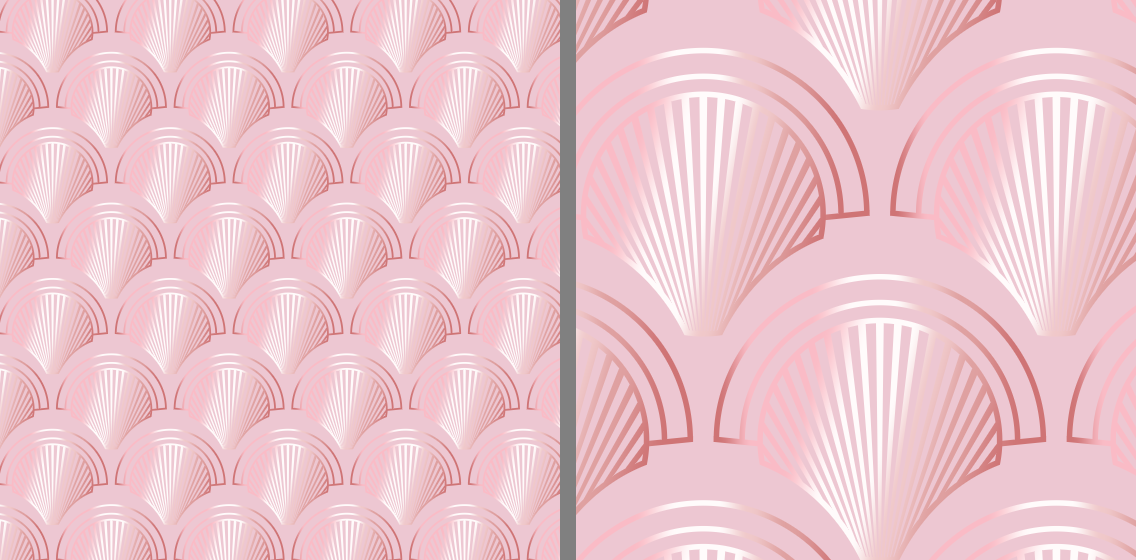
Left: the whole. Right: its middle third, enlarged.
This pattern is drawn by a Shadertoy shader. Its source:

```glsl
// Art deco scallops: rose-gold shell fans under two arches on blush pink.
// Two interleaved lattices repeat one motif built from distance functions;
// a metallic ramp running across each motif colours its strokes.

#define COLUMNS 4.758                  // motifs across the canvas
#define ROW_STEP 0.6406                // row spacing, in column widths
#define PHASE vec2(0.4466, 0.644)      // centre of one motif
#define STROKE 0.0078                  // half width of the strokes
#define ARCH_OUTER 0.463
#define ARCH_INNER 0.390
#define FAN_RADIUS 0.347
#define FAN_TIP 0.459                  // depth of the tip below the centre
#define RAY_STEP 0.065                 // angle between rays, in radians
#define SCALLOP vec2(0.514, 0.601)     // radii of the bare border below
#define BACKGROUND vec3(0.930, 0.782, 0.822)

// Approximate signed distance to an ellipse
float ellipseDistance(vec2 p, vec2 radii) {
    float k = length(p / radii);
    return k * (k - 1.0) / max(length(p / (radii * radii)), 1e-4);
}

// Metallic ramp: dark rose, pink, white, blush, rose, dark rose
vec3 roseGold(float s) {
    const vec3 dark = vec3(0.81, 0.455, 0.46);
    const vec3 pink = vec3(0.98, 0.735, 0.775);
    const vec3 white = vec3(1.0, 0.985, 0.985);
    const vec3 blush = vec3(0.94, 0.785, 0.79);
    const vec3 rose = vec3(0.875, 0.63, 0.63);
    vec3 c = mix(dark, pink, smoothstep(-0.50, -0.40, s));
    c = mix(c, white, smoothstep(-0.24, -0.11, s));
    c = mix(c, blush, smoothstep(0.0, 0.09, s));
    c = mix(c, rose, smoothstep(0.09, 0.20, s));
    return mix(c, dark, smoothstep(0.20, 0.36, s));
}

// Two arches standing on short feet
float archDistance(vec2 p) {
    float side = abs(p.x);
    float radius = length(p);
    float footLine = 0.1 * (side - 0.44);
    float arches = min(abs(radius - ARCH_OUTER), abs(radius - ARCH_INNER)) - STROKE;
    arches = max(arches, footLine - STROKE - p.y);
    float foot = max(abs(p.y - footLine) - STROKE, abs(side - 0.405) - 0.066);
    return min(arches, foot);
}

// Outlined shell filled with rays from its tip
float fanDistance(vec2 p) {
    vec2 neighbour = vec2(abs(p.x) - 0.5, p.y + ROW_STEP);
    float shell = max(length(p) - FAN_RADIUS, -ellipseDistance(neighbour, SCALLOP));
    shell = max(shell, -FAN_TIP - p.y);
    float outline = abs(shell + STROKE) - STROKE;

    vec2 fromTip = p + vec2(0.0, FAN_TIP);
    float reach = length(fromTip);
    float turn = atan(fromTip.x, fromTip.y) / RAY_STEP;
    float offset = abs(fract(turn + 0.5) - 0.5) * RAY_STEP;
    float rays = offset * reach - (0.0015 + 0.012 * reach);
    return min(outline, max(rays, shell));
}

float coverage(float d, float pixel) {
    return clamp(0.5 - d / pixel, 0.0, 1.0);
}

void mainImage(out vec4 fragColor, in vec2 fragCoord) {
    vec2 p = fragCoord / iResolution.y * COLUMNS - PHASE;
    float pixel = COLUMNS / iResolution.y;
    vec2 cell = vec2(1.0, 2.0 * ROW_STEP);
    vec3 color = BACKGROUND;

    // Even rows, then odd rows shifted by half a cell
    for (int i = 0; i < 2; i++) {
        vec2 q = p - 0.5 * cell * float(i);
        q -= cell * floor(q / cell + 0.5);
        color = mix(color, roseGold(q.x - 0.04), coverage(archDistance(q), pixel));
        float slant = dot(q, vec2(0.96, -0.27));
        color = mix(color, roseGold(slant), coverage(fanDistance(q), pixel));
    }
    fragColor = vec4(color, 1.0);
}
```
